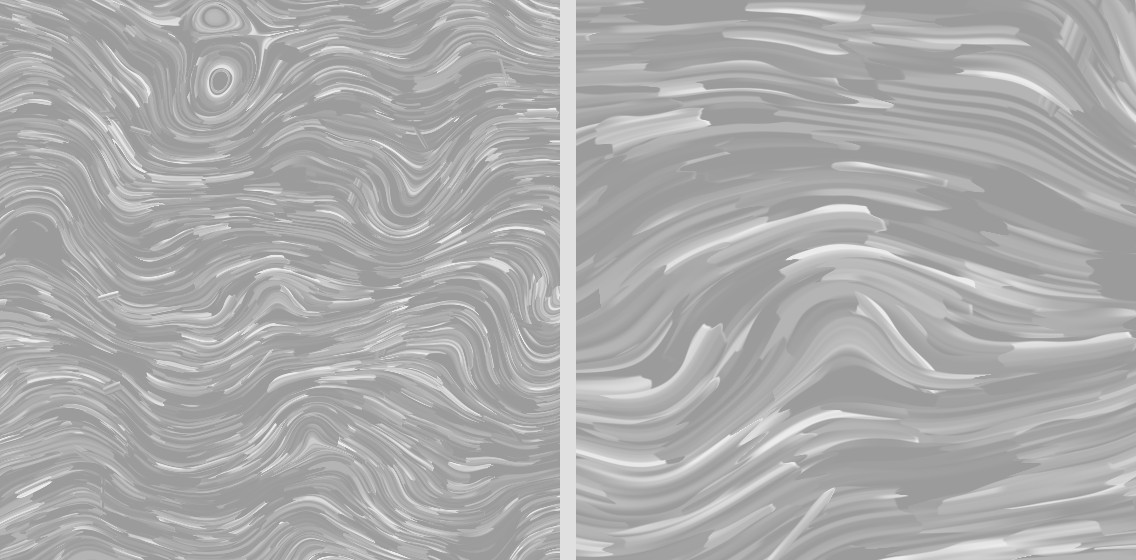
Left: the whole. Right: its middle third, enlarged.
A Shadertoy shader for this texture:

```glsl
// Grey impasto paint: curved brush strokes that follow a wavy flow with eddies.
// Strokes are scattered on jittered grids, layer over layer, and bent along the
// contours of a stream function; sharp bristle lines and ridges add relief.

const float GROUND_GREY = 0.607;
const float BRIGHTEST_GREY = 0.92;
const int LAYERS = 10;

float hash(vec2 p) {
    return fract(sin(dot(p, vec2(127.1, 311.7))) * 43758.5453);
}

float noise(vec2 p) {
    vec2 i = floor(p);
    vec2 f = fract(p);
    f = f * f * f * (f * (f * 6.0 - 15.0) + 10.0);
    float low = mix(hash(i), hash(i + vec2(1.0, 0.0)), f.x);
    float high = mix(hash(i + vec2(0.0, 1.0)), hash(i + 1.0), f.x);
    return mix(low, high, f.y);
}

// Diagonal hill in the stream function; a steep one closes into a whirl.
float eddy(vec2 p, vec2 center, float radius, float strength) {
    vec2 d = (p - center) / radius;
    d = vec2(0.62 * (d.x + d.y), 0.85 * (d.y - d.x));
    return strength * exp(-dot(d, d));
}

// Strokes run along the level lines of this function.
float stream(vec2 p) {
    float psi = p.y + 0.026 * sin(p.x * 14.0 + 2.5 * sin(p.y * 5.0 + 1.0));
    psi += 0.17 * noise(p * vec2(4.3, 3.3) + 3.7);
    psi += 0.06 * noise(p * 9.0 + 17.3);
    psi += eddy(p, vec2(0.38, 0.82), 0.13, 0.19);
    psi += eddy(p, vec2(0.73, 0.61), 0.095, 0.14);
    psi += eddy(p, vec2(0.55, 0.25), 0.06, -0.07);
    return psi;
}

vec2 streamGradient(vec2 p, float psi) {
    const float STEP = 0.002;
    return vec2(stream(p + vec2(STEP, 0.0)) - psi,
                stream(p + vec2(0.0, STEP)) - psi) / STEP;
}

// Sharp parallel lines left by the hairs of the brush.
float bristles(float along, float across, float density, float seed) {
    vec2 offset = vec2(seed * 37.0, seed * 91.0 + density);
    return smoothstep(0.2, 0.8, noise(vec2(along * 10.0, across * density) + offset));
}

// Lightness above the ground inside a stroke; along and across are lengths.
float paintRelief(float along, float across, float halfWidth, float tone, float seed) {
    float fine = bristles(along, across, 400.0, seed);
    float groove = bristles(along, across, 170.0, seed);
    float lift = tone * (0.05 + 0.75 * fine + 0.95 * groove + 0.35 * fine * groove);

    // One side thins out into the ground, the other piles up a ridge.
    float side = across / halfWidth * (seed > 0.5 ? 1.0 : -1.0);
    lift *= smoothstep(-1.0, -0.6, side);
    float crest = 1.0 - smoothstep(0.0012, 0.0032, abs(side - 0.72) * halfWidth);
    float broken = smoothstep(0.35, 0.75, noise(vec2(along * 26.0, seed * 63.0)));
    return lift + crest * broken * (0.045 + 0.75 * tone);
}

// Paints the stroke centred at c over the lift already present.
float addStroke(float lift, vec2 p, float psi, vec2 c, float reach, vec2 id, float soft) {
    vec2 d = p - c;
    if (dot(d, d) > reach * reach) return lift;

    float centerPsi = stream(c);
    vec2 gradient = streamGradient(c, centerPsi);
    float steepness = max(length(gradient), 0.3);
    vec2 direction = vec2(gradient.y, -gradient.x) / max(length(gradient), 0.01);
    float across = (psi - centerPsi) / steepness;
    float seed = hash(id + 5.3);
    float halfLength = reach * mix(0.45, 0.97, hash(id + 11.9));
    float halfWidth = reach * mix(0.04, 0.135, hash(id + 23.1));

    // A few short straight daubs cut across the flow.
    if (hash(id + 61.3) > 0.94) {
        float turn = mix(-1.3, 1.3, seed);
        direction = mat2(cos(turn), sin(turn), -sin(turn), cos(turn)) * direction;
        across = dot(d, vec2(-direction.y, direction.x));
        halfLength *= 0.55;
    }
    float along = dot(d, direction);
    if (abs(across) > halfWidth * 1.3 || abs(along) > halfLength) return lift;

    // Ragged, slightly tapered outline.
    float t = along / halfLength;
    float wobble = 0.75 + 0.5 * noise(vec2(along * 35.0, seed * 50.0));
    float edge = halfWidth * wobble * (1.0 - 0.65 * t * t * t * t) - abs(across);
    float frayed = noise(vec2(across * 260.0, seed * 80.0 + sign(along) * 3.0));
    float tip = halfLength * (0.65 + 0.33 * frayed) - abs(along);
    float mask = smoothstep(0.0, soft, edge) * smoothstep(0.0, soft * 1.5, tip);
    if (mask <= 0.0) return lift;

    float tone = mix(-0.035, 0.165, hash(id + 31.7));
    tone = max(tone + 0.07 * (noise(c * 6.0 + 9.0) - 0.5), 0.0);
    float relief = paintRelief(along, across, halfWidth, tone, seed);

    // Some strokes end in a small bead of light paint.
    float bead = (1.0 - smoothstep(0.001, 0.004, tip)) * step(0.6, seed) * step(0.0, along);
    return mix(lift, relief + bead * (0.02 + 0.6 * tone), mask);
}

void mainImage(out vec4 fragColor, in vec2 fragCoord) {
    vec2 p = fragCoord / iResolution.y;
    float soft = max(1.0 / iResolution.y, 0.0012);
    float psi = stream(p);
    float lift = 0.1 * bristles(p.x * 0.7, psi, 190.0, 0.4); // streaky undercoat

    // Long broad strokes first, short narrow ones on top.
    for (int layer = 0; layer < LAYERS; layer++) {
        float level = float(layer);
        float cellSize = mix(0.14, 0.075, level / float(LAYERS - 1));
        vec2 shift = vec2(0.37, 0.61) * level;
        vec2 cell = floor(p / cellSize + shift);
        for (int k = 0; k < 9; k++) {
            vec2 corner = cell + vec2(k % 3 - 1, k / 3 - 1);
            vec2 id = corner + level * vec2(19.0, 43.0);
            vec2 jitter = vec2(hash(id + 1.7), hash(id + 47.2));
            vec2 center = (corner + jitter - shift) * cellSize;
            lift = addStroke(lift, p, psi, center, cellSize, id, soft);
        }
    }

    float grey = clamp(GROUND_GREY + lift, GROUND_GREY, BRIGHTEST_GREY);
    fragColor = vec4(vec3(grey), 1.0);
}
```
